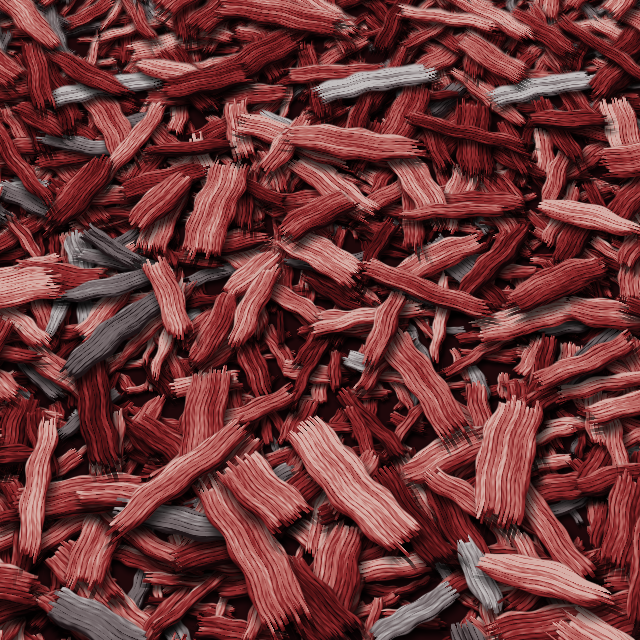
Give the GLSL for this texture, as a Shadertoy shader.

```glsl
// A bed of red-dyed wood chips with a few weathered grey ones, seen at a slant.
// Layers of jittered chips are painted from small and deep to large and high.
// Cellular strands split each chip into fibres; layered sines add fine grain.

const int LAYERS = 9;
const float PI = 3.14159;
const float FIBRE_WIDTH = 0.0075;
const vec2 LIGHT = vec2(-0.35, 0.94);

float hash1(float n) { return fract(sin(n * 127.1) * 4375.85); }

float hash2(vec2 p) { return fract(sin(dot(p, vec2(127.1, 311.7))) * 43758.5); }

mat2 rotation(float a) { return mat2(cos(a), -sin(a), sin(a), cos(a)); }

// Colour ramps from shadow to sunlit fibre
vec3 redWood(float tone) {
    vec3 c = mix(vec3(0.15, 0.04, 0.05), vec3(0.33, 0.07, 0.08), smoothstep(0.06, 0.30, tone));
    c = mix(c, vec3(0.56, 0.16, 0.17), smoothstep(0.30, 0.53, tone));
    c = mix(c, vec3(0.73, 0.41, 0.39), smoothstep(0.53, 0.76, tone));
    c = mix(c, vec3(0.84, 0.68, 0.65), smoothstep(0.76, 1.0, tone));
    return c * mix(0.45, 1.0, smoothstep(-0.15, 0.12, tone));
}

vec3 greyWood(float tone) {
    vec3 c = mix(vec3(0.12, 0.08, 0.09), vec3(0.45, 0.40, 0.41), smoothstep(0.0, 0.5, tone));
    return mix(c, vec3(0.76, 0.74, 0.74), smoothstep(0.5, 1.0, tone));
}

// One-dimensional cellular noise: x = gap to the next strand, y = strand random
vec2 strands(float y, float seed) {
    float nearest = 9.0, second = 9.0, rnd = 0.0;
    for (int k = -1; k <= 1; k++) {
        float id = floor(y) + float(k);
        float d = abs(y - id - 0.2 - 0.6 * hash1(id + seed));
        if (d < nearest) {
            second = nearest;
            nearest = d;
            rnd = hash1(id * 1.7 + seed + 5.0);
        } else {
            second = min(second, d);
        }
    }
    return vec2(second - nearest, rnd);
}

// Slow sideways wander of the fibres along a chip
float bend(float x, float seed) {
    return 0.022 * sin(x * 4.0 + seed) + 0.009 * sin(x * 13.0 + seed * 2.3);
}

// Distance to a tapered plank whose ends are splintered strand by strand
float chipDistance(vec2 q, vec2 halfSize, float taper, float freq, float seed) {
    q.y += bend(q.x, seed);
    vec2 s = strands(q.y * freq, seed);
    float ragged = fract(s.y * 7.0 + step(0.0, q.x) * 0.37) * smoothstep(0.0, 0.4, s.x);
    float reach = halfSize.x * (0.78 + 0.22 * ragged);
    float along = abs(q.x) / halfSize.x;
    float width = halfSize.y * (1.0 - taper * along * along);
    width += 0.012 * sin(q.x * 17.0 + seed * 3.0 + sign(q.y) * 2.0);
    return max(abs(q.x) - reach, abs(q.y) - width);
}

// Brightness of the fibres: strand tint, dark cracks and fine grain
float fibreTone(vec2 q, float freq, float seed) {
    float y = q.y + bend(q.x, seed);
    vec2 s = strands(y * freq, seed);
    float gape = 0.5 + 0.5 * sin(q.x * 6.0 + s.y * 40.0);
    float crack = (1.0 - smoothstep(0.0, 0.38, s.x)) * (0.35 + 0.65 * gape);
    float fine = sin(y * freq * 8.0 + 2.0 * sin(q.x * 8.0 + seed));
    float grit = sin(q.x * freq * 2.3 + 4.0 * sin(y * freq * 2.0 + seed));
    float blotch = sin(q.x * 7.0 + seed + 2.0 * sin(y * 12.0 + seed));
    return 0.26 * (s.y - 0.5) - 0.34 * crack + 0.06 * fine + 0.045 * grit + 0.06 * blotch;
}

// Paints one chip and its shadow over the colour below
vec3 paintChip(vec3 below, vec2 offset, float seed, float cell, float height, float soft) {
    vec2 halfSize = vec2(mix(0.45, 0.86, hash1(seed + 1.0)), mix(0.09, 0.25, hash1(seed + 2.0)));
    mat2 turn = rotation(PI * hash1(seed + 3.0));
    vec2 q = turn * offset;
    vec2 light = turn * LIGHT;
    if (abs(q.x) > halfSize.x + 0.25 || abs(q.y) > halfSize.y + 0.25) return below;

    float freq = cell / FIBRE_WIDTH;
    float taper = 0.85 * pow(hash1(seed + 4.0), 2.0);
    float d = chipDistance(q, halfSize, taper, freq, seed);
    float shadow = chipDistance(q + light * 0.10, halfSize, taper, freq, seed);
    below *= mix(0.30, 1.0, smoothstep(-0.07, 0.09, min(shadow, d + 0.05)));
    if (d > soft) return below;

    // Lit upper rim, dark lower side and a rounded back
    float side = smoothstep(-0.02, 0.03, chipDistance(q - light * 0.06, halfSize, taper, freq, seed));
    float rim = smoothstep(-0.01, 0.02, chipDistance(q + light * 0.03, halfSize, taper, freq, seed));
    float facing = light.y * q.y / halfSize.y + 0.3 * light.x * q.x / halfSize.x;
    float tone = mix(0.38, 0.92, hash1(seed + 6.0)) - 0.14 * (1.0 - height);
    tone += 0.13 * facing + 0.12 * rim - 0.36 * side + fibreTone(q, freq, seed);

    float grey = step(0.90, hash1(seed + 7.0));
    vec3 wood = mix(redWood(tone), greyWood(tone), grey);
    return mix(wood, below, smoothstep(-soft, soft, d));
}

void mainImage(out vec4 fragColor, in vec2 fragCoord) {
    vec2 uv = fragCoord / iResolution.xy;
    // Slanted ground: chips shrink and blur toward the far edge
    float scale = 0.85 + 0.45 * uv.y;
    vec2 ground = vec2((uv.x - 0.5) * scale, 0.9 * uv.y + 0.4 * uv.y * uv.y);
    float blur = scale / iResolution.y + 0.004 * smoothstep(0.75, 1.0, uv.y);

    vec3 color = vec3(0.12, 0.03, 0.04);
    for (int i = 0; i < LAYERS; i++) {
        float height = float(i) / float(LAYERS - 1);
        float cell = mix(0.055, 0.17, height);
        vec2 p = ground / cell + float(i) * vec2(3.37, 7.61) + 20.0;
        for (int k = 0; k < 9; k++) {
            vec2 id = floor(p) + vec2(k % 3, k / 3) - 1.0;
            float seed = 50.0 * hash2(id + float(i) * 17.0);
            if (hash1(seed + 9.0) > mix(1.0, 0.55, height)) continue;
            vec2 center = id + 0.2 + 0.6 * vec2(hash1(seed + 10.0), hash1(seed + 11.0));
            color = paintChip(color, p - center, seed, cell, height, blur / cell);
        }
    }
    fragColor = vec4(color, 1.0);
}
```
